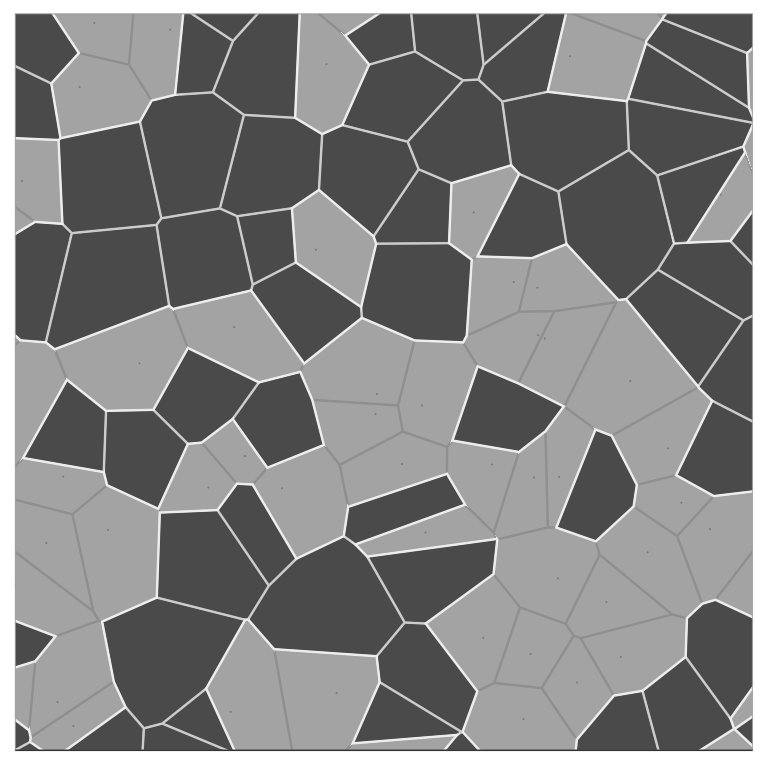
Give the GLSL for this pattern, as a Shadertoy shader.

```glsl
const float BLOCKS = 5.1;          // site blocks per canvas height
const int SITES_PER_BLOCK = 4;
const float DARK_SHARE = 0.455;
const float LINE_HALF_WIDTH = 0.0016;
const float DOT_RADIUS = 0.0013;

const vec3 PALE_GRAIN = vec3(0.64);
const vec3 DARK_GRAIN = vec3(0.29);
const vec3 PALE_SEAM = vec3(0.56);  // pale grain against pale grain
const vec3 DARK_SEAM = vec3(0.80);  // dark grain against dark grain
const vec3 PHASE_SEAM = vec3(0.93); // dark grain against pale grain
const vec3 DOT_COLOR = vec3(0.48);
const vec3 PAPER = vec3(1.0);

vec3 hash3(ivec3 cell) {
    uvec3 v = uvec3(cell) * 1664525u + 1013904223u;
    v.x += v.y * v.z; v.y += v.z * v.x; v.z += v.x * v.y;
    v ^= v >> 16u;
    v.x += v.y * v.z; v.y += v.z * v.x; v.z += v.x * v.y;
    return vec3(v >> 8u) / float(1 << 24);
}

// Slow layered sines that let equal grains gather a little
float drift(vec2 p) {
    return 0.5 * sin(1.3 * p.x + 0.7 * p.y) + 0.5 * sin(1.1 * p.y - 1.7 * p.x + 2.0);
}

// Site position in xy, phase in z: 1 is dark, 0 is pale
vec3 grainSite(ivec2 block, int index) {
    vec3 h = hash3(ivec3(block + 11, index));
    vec2 position = vec2(block) + h.xy;
    float isDark = step(h.z, DARK_SHARE + 0.12 * drift(position));
    return vec3(position, isDark);
}

vec3 nearestSite(vec2 p) {
    ivec2 home = ivec2(floor(p));
    vec3 best = vec3(0.0);
    float bestDistance = 1e3;
    for (int y = -1; y <= 1; y++)
    for (int x = -1; x <= 1; x++)
    for (int i = 0; i < SITES_PER_BLOCK; i++) {
        vec3 site = grainSite(home + ivec2(x, y), i);
        float d = distance(p, site.xy);
        if (d < bestDistance) { bestDistance = d; best = site; }
    }
    return best;
}

// Distance to the border with grains of the same (x) and the other (y) phase
vec2 seamDistances(vec2 p, vec3 own) {
    ivec2 home = ivec2(floor(p));
    vec2 seams = vec2(1e3);
    for (int y = -1; y <= 1; y++)
    for (int x = -1; x <= 1; x++)
    for (int i = 0; i < SITES_PER_BLOCK; i++) {
        vec3 site = grainSite(home + ivec2(x, y), i);
        vec2 apart = site.xy - own.xy;
        float gap = length(apart);
        if (gap < 1e-4) continue;
        float d = dot(0.5 * (own.xy + site.xy) - p, apart / gap);
        if (site.z == own.z) seams.x = min(seams.x, d);
        else seams.y = min(seams.y, d);
    }
    return seams;
}

// Soft coverage of everything closer than the radius
float cover(float d, float radius, float pixel) {
    return 1.0 - smoothstep(radius - 0.6 * pixel, radius + 0.6 * pixel, d);
}

vec3 grainColor(vec2 p, float pixel) {
    vec2 q = p * BLOCKS;
    vec3 own = nearestSite(q);
    vec2 seams = seamDistances(q, own) / BLOCKS;
    float dotDistance = distance(q, own.xy) / BLOCKS;

    vec3 color = mix(PALE_GRAIN, DARK_GRAIN, own.z);
    color = mix(color, DOT_COLOR, (1.0 - own.z) * cover(dotDistance, DOT_RADIUS, pixel));
    vec3 sameSeam = mix(PALE_SEAM, DARK_SEAM, own.z);
    color = mix(color, sameSeam, cover(seams.x, LINE_HALF_WIDTH, pixel));
    return mix(color, PHASE_SEAM, cover(seams.y, LINE_HALF_WIDTH, pixel));
}

// Signed distance to a box given by two corners
float boxDistance(vec2 p, vec2 low, vec2 high) {
    vec2 d = max(low - p, p - high);
    return max(d.x, d.y);
}

void mainImage(out vec4 fragColor, in vec2 fragCoord) {
    float pixel = 1.0 / iResolution.y;
    vec2 p = fragCoord * pixel;
    vec2 low = vec2(0.020, 0.023);
    vec2 high = vec2(iResolution.x * pixel, 1.0) - vec2(0.015, 0.018);

    // Grains inside the plate, paper around it
    float edge = boxDistance(p, low, high);
    vec3 color = mix(PAPER, grainColor(p, pixel), cover(edge, 0.0, pixel));

    // Thin grey rim with a darker bottom line
    color = mix(color, vec3(0.58), 0.7 * cover(abs(edge), 0.0008, pixel));
    float bottom = max(abs(p.y - low.y) - 0.001, max(low.x - p.x, p.x - high.x));
    color = mix(color, vec3(0.2), cover(bottom, 0.0, pixel));

    fragColor = vec4(color, 1.0);
}
```
